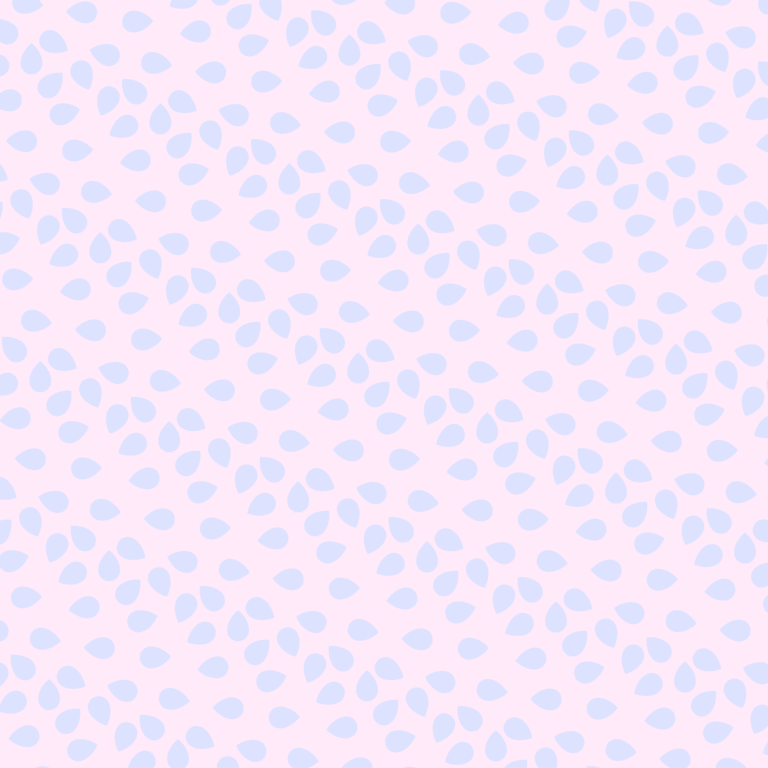
Give the GLSL for this pattern, as a three.js fragment shader.

```glsl
// Small pale blue teardrops scattered over blush pink in a tilted repeating tile.
#define TILE 0.1852          // side of the repeating tile
#define TILT 0.436           // tilt of the tile, radians
#define ORIGIN vec2(0.366, 0.772)
#define DROPS 13             // drops in each tile
#define SCATTER 0.064        // shift of each drop, in tiles
#define HALF_LENGTH 0.0200
#define HALF_WIDTH 0.0142
#define LEAN 0.35            // how far drops favour lying sideways
#define EDGE 0.0011          // half width of the smoothed edge
#define GROUND vec3(1.0, 0.918, 0.98)
#define DROP vec3(0.867, 0.886, 1.0)

varying vec2 vUv;

const float TAU = 6.2831853;

mat2 turn(float angle) {
  float c = cos(angle), s = sin(angle);
  return mat2(c, s, -s, c);
}

// Approximate signed distance to a teardrop whose tip points along +x.
float teardrop(vec2 p) {
  float along = p.x / HALF_LENGTH;
  float s = clamp(along, -0.995, 0.995);
  float width = HALF_WIDTH * pow(1.0 - s, 0.85) * sqrt(1.0 + s) / 1.047;
  float slope = width * (0.5 / (1.0 + s) - 0.85 / (1.0 - s)) / HALF_LENGTH;
  float side = (abs(p.y) - width) / sqrt(1.0 + slope * slope);
  return max(side, (abs(along) - 1.0) * HALF_LENGTH);
}

void main() {
  vec2 tile = turn(TILT) * (vUv - ORIGIN) / TILE;
  float nearest = 1.0;

  for (int k = 0; k < DROPS; k++) {
    float i = float(k);
    float phase = TAU * i / float(DROPS);

    // Even lattice of drops, each shifted its own way.
    vec2 center = vec2(1.0, 8.0) * i / float(DROPS);
    center += SCATTER * vec2(cos(5.0 * phase), sin(5.0 * phase));
    vec2 offset = (fract(tile - center + 0.5) - 0.5) * TILE;

    // Headings go all round but gather near the horizontal.
    float heading = 0.25 * TAU + 4.0 * phase;
    heading -= LEAN * sin(2.0 * heading);
    nearest = min(nearest, teardrop(turn(-heading - TILT) * offset));
  }

  float cover = 1.0 - smoothstep(-EDGE, EDGE, nearest);
  gl_FragColor = vec4(mix(GROUND, DROP, cover), 1.0);
}
```
